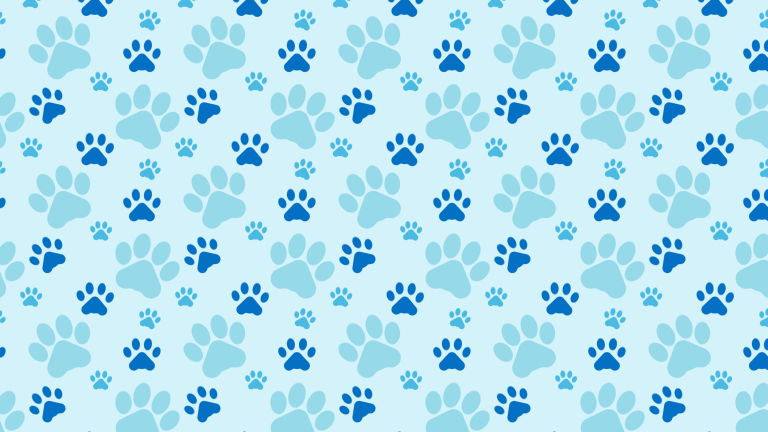
This pattern is drawn by a Shadertoy shader. Its source:

```glsl
// Seamless field of paw prints in three blues on pale aqua.
// Each tile holds eight placed paws; every paw is one distance function
// (four tilted toes and a three-lobed pad), wrapped around the tile edges.

#define TILE        vec2(0.3588, 0.3456)   // repeat size, in canvas heights
#define GROUND      vec3(0.83, 0.95, 0.98)
#define PALE_BLUE   vec3(0.59, 0.85, 0.91)
#define DEEP_BLUE   vec3(0.01, 0.44, 0.77)
#define SKY_BLUE    vec3(0.29, 0.73, 0.89)
#define LARGE_SWELL 0.035                  // fuller outline on large paws
#define DEEP_SWELL  -0.015                 // slimmer outline on deep blue paws
#define PAW_COUNT   8

// Centre x, centre y, half width, counterclockwise turn
const vec4 PAWS[PAW_COUNT] = vec4[PAW_COUNT](
    vec4(0.1430, 0.1986, 0.0740,  0.41),   // large, pale
    vec4(0.3361, 0.0387, 0.0765, -0.37),
    vec4(0.3285, 0.1792, 0.0450,  0.00),   // medium, deep
    vec4(0.1104, 0.0653, 0.0450,  0.60),
    vec4(0.2199, 0.3079, 0.0450, -0.06),
    vec4(0.2338, 0.1197, 0.0258, -0.05),   // small, sky
    vec4(0.0718, 0.3125, 0.0260, -0.08),
    vec4(0.3456, 0.2625, 0.0260, -0.32));

// Turns the frame, so shapes drawn in it appear turned by angle
vec2 turn(vec2 p, float angle) {
    float c = cos(angle), s = sin(angle);
    return mat2(c, -s, s, c) * p;
}

float ellipse(vec2 p, vec2 radius) {
    return (length(p / radius) - 1.0) * min(radius.x, radius.y);
}

float capsule(vec2 p, vec2 a, vec2 b, float radius) {
    vec2 ab = b - a;
    float t = clamp(dot(p - a, ab) / dot(ab, ab), 0.0, 1.0);
    return length(p - a - ab * t) - radius;
}

float smoothUnion(float a, float b, float k) {
    float h = max(k - abs(a - b), 0.0) / k;
    return min(a, b) - 0.25 * k * h * h;
}

// Upright paw spanning about -1 to 1, mirrored left to right
float paw(vec2 p) {
    p.x = abs(p.x);
    float outerToe = ellipse(turn(p - vec2(0.75, 0.12), -0.40), vec2(0.21, 0.30));
    float innerToe = ellipse(turn(p - vec2(0.31, 0.53), -0.12), vec2(0.22, 0.33));
    float lobe = capsule(p, vec2(0.0, -0.13), vec2(0.41, -0.57), 0.27);
    float heel = length(p - vec2(0.0, -0.43)) - 0.33;
    float pad = smoothUnion(lobe, heel, 0.12);
    return min(pad, min(outerToe, innerToe));
}

void mainImage(out vec4 fragColor, in vec2 fragCoord) {
    vec2 p = fragCoord / iResolution.y;
    float pixel = 1.0 / iResolution.y;
    vec3 color = GROUND;

    for (int i = 0; i < PAW_COUNT; i++) {
        vec4 print = PAWS[i];
        // Nearest copy of this paw across the tile borders
        vec2 q = mod(p - print.xy + 0.5 * TILE, TILE) - 0.5 * TILE;
        float swell = i < 2 ? LARGE_SWELL : (i < 5 ? DEEP_SWELL : 0.0);
        vec3 ink = i < 2 ? PALE_BLUE : (i < 5 ? DEEP_BLUE : SKY_BLUE);
        float d = (paw(turn(q, print.w) / print.z) - swell) * print.z;
        color = mix(color, ink, smoothstep(0.7 * pixel, -0.7 * pixel, d));
    }

    fragColor = vec4(color, 1.0);
}
```
